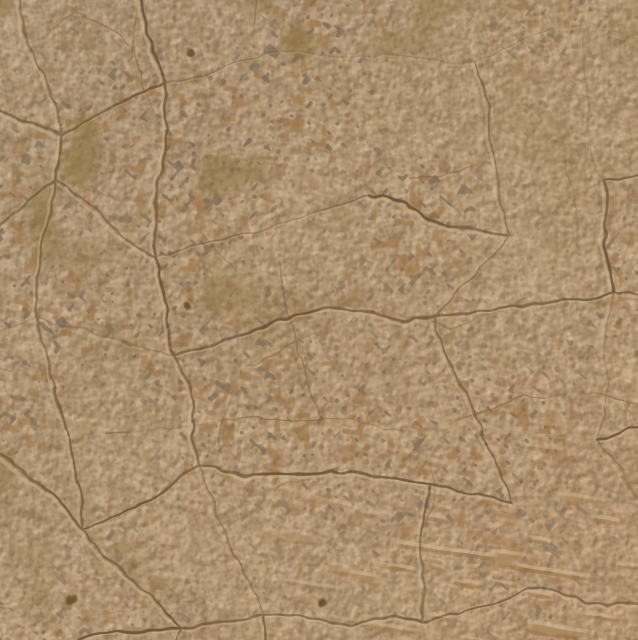
This texture is drawn by a Shadertoy shader. Its source:

```glsl
// Dry, cracked clay: a jittered and sheared lattice of cracks over sandy grain.
// Strong cracks get a pale rim, a finer lattice adds hairlines, and layered
// value noise gives speckles, olive stains and small raised streaks.

const vec3 CLAY      = vec3(0.688, 0.580, 0.452);
const vec3 PALE      = vec3(0.800, 0.705, 0.560);
const vec3 CRACK     = vec3(0.390, 0.300, 0.200);
const vec3 HAIRLINE  = vec3(0.500, 0.370, 0.225);
const vec3 GREY_PIT  = vec3(0.440, 0.390, 0.320);
const vec3 OCHRE     = vec3(0.600, 0.440, 0.260);
const vec3 OLIVE     = vec3(0.550, 0.450, 0.260);
const vec3 DARK_SPOT = vec3(0.350, 0.260, 0.090);

float hash(vec2 p) {
    vec3 a = fract(vec3(p.xyx) * 0.1031);
    a += dot(a, a.yzx + 33.33);
    return fract((a.x + a.y) * a.z);
}

vec2 hash2(vec2 p) {
    return vec2(hash(p + 17.0), hash(p + 71.0));
}

float noise(vec2 p) {
    vec2 i = floor(p), f = fract(p);
    f = f * f * (3.0 - 2.0 * f);
    float low = mix(hash(i), hash(i + vec2(1, 0)), f.x);
    float high = mix(hash(i + vec2(0, 1)), hash(i + vec2(1, 1)), f.x);
    return mix(low, high, f.y);
}

vec2 turn(vec2 p, float angle) {
    float c = cos(angle), s = sin(angle);
    return vec2(c * p.x - s * p.y, s * p.x + c * p.y);
}

// Sandy grain, centred on zero
float grain(vec2 p) {
    return 0.22 * noise(turn(p, 0.4) * 55.0) + 0.46 * noise(turn(p, 1.1) * 120.0)
         + 0.32 * noise(turn(p, 2.0) * 215.0) - 0.5;
}

float segment(vec2 p, vec2 a, vec2 b) {
    vec2 d = b - a;
    return length(p - a - d * clamp(dot(p - a, d) / dot(d, d), 0.0, 1.0));
}

vec2 latticeNode(vec2 id, float seed) {
    return id + 0.5 + 0.76 * (hash2(id + seed) - 0.5);
}

// Darkness of one crack lattice; edges weaker than range.x are left out
float cracks(vec2 p, float cells, float seed, vec2 range, float soft) {
    vec2 q = p * cells, base = floor(q);
    float ink = 0.0;
    for (int k = 0; k < 9; k++) {
        vec2 id = base + vec2(k % 3 - 1, k / 3 - 1);
        vec2 a = latticeNode(id, seed);
        for (int axis = 0; axis < 2; axis++) {
            vec2 stride = axis == 0 ? vec2(1, 0) : vec2(0, 1);
            float lineId = dot(id, stride.yx);
            float shared = hash(vec2(lineId, seed + 40.0 * float(axis)));
            float own = hash(id + seed + 90.0 * stride);
            float s = smoothstep(range.x, range.y, mix(own, shared, 0.45));
            float d = segment(q, a, latticeNode(id + stride, seed)) / cells;
            float width = mix(0.0009, 0.0022, s);
            float shade = 1.0 - smoothstep(width - soft, width + soft, d);
            ink = max(ink, shade * sqrt(s));
        }
    }
    return ink;
}

// Wandering, leaning coordinates for the cracks
vec2 crackSpace(vec2 p) {
    vec2 wander = vec2(noise(p * 13.0), noise(p * 13.0 + 31.0)) - 0.5;
    vec2 jitter = vec2(noise(p * 60.0), noise(p * 60.0 + 53.0)) - 0.5;
    p += 0.022 * wander + 0.006 * jitter;
    return vec2(p.x + 0.20 * p.y, p.y - 0.06 * p.x) + 3.0;
}

// Rare soft round stains
float stains(vec2 p, float cells) {
    vec2 id = floor(p * cells);
    vec2 centre = (id + 0.25 + 0.5 * hash2(id + 9.0)) / cells;
    float radius = 0.007 + 0.006 * hash(id + 5.0);
    float d = length(p - centre) + 0.010 * (noise(p * 110.0) - 0.5);
    return step(0.87, hash(id + 2.0)) * (1.0 - smoothstep(0.3 * radius, radius, d));
}

// Short level ridges
float streaks(vec2 p) {
    return smoothstep(0.74, 0.92, noise(vec2(p.x * 19.0, (p.y + 0.15 * p.x) * 105.0)));
}

void mainImage(out vec4 fragColor, in vec2 fragCoord) {
    vec2 p = fragCoord / iResolution.y;
    float soft = max(0.0014, 0.7 / iResolution.y);

    // Ground: broad tint, grain and relief lit from one side
    float broad = noise(p * 4.0 + 7.0) - 0.5;
    float relief = grain(p) - grain(p + vec2(0.004, -0.004));
    vec3 color = CLAY + vec3(0.012, 0.0, -0.006) * (p.x - p.y) + 0.022 * broad;
    color += vec3(0.21, 0.21, 0.20) * grain(p) + 0.11 * relief;

    // Speckles gather in rough patches
    float rough = smoothstep(0.25, 0.75, noise(p * 6.0 + 20.0));
    float pits = smoothstep(0.74, 0.92, noise(turn(p, 0.7) * 112.0 + 60.0));
    float rust = smoothstep(0.62, 0.90, noise(turn(p, 1.6) * 85.0 + 90.0));
    color = mix(color, GREY_PIT, pits * mix(0.25, 0.65, rough));
    color = mix(color, OCHRE, rust * mix(0.20, 0.60, rough));

    // Olive stains, mostly high on the left
    float olive = smoothstep(0.62, 0.95, noise(p * 15.0 + 44.0));
    color = mix(color, OLIVE, 0.6 * olive * smoothstep(-0.5, 0.6, p.y - p.x));
    color = mix(color, DARK_SPOT, 0.75 * stains(p, 5.0));

    // Raised streaks, mostly low on the right
    float low = smoothstep(0.50, 0.10, p.y) * smoothstep(0.0, 0.8, p.x);
    color = mix(color, PALE, 0.65 * low * streaks(p));
    color = mix(color, OCHRE, 0.55 * low * streaks(p + vec2(0.0, 0.006)));

    // Hairlines fade in and out; main cracks carry a pale rim
    vec2 q = crackSpace(p);
    float fade = smoothstep(0.25, 0.70, noise(p * 9.0 + 12.0));
    float fine = cracks(q, 8.0, 23.0, vec2(0.48, 1.30), soft);
    float ink = cracks(q, 4.8, 5.0, vec2(0.20, 0.80), soft);
    float rim = cracks(q + vec2(0.0055, 0.0035), 4.8, 5.0, vec2(0.20, 0.80), soft);
    color = mix(color, HAIRLINE, 0.9 * fine * fade);
    color = mix(color, PALE, 0.50 * rim * (1.0 - ink));
    color = mix(color, mix(HAIRLINE, CRACK, ink), 0.82 * ink * mix(0.7, 1.0, fade));

    fragColor = vec4(clamp(color, 0.0, 1.0), 1.0);
}
```
